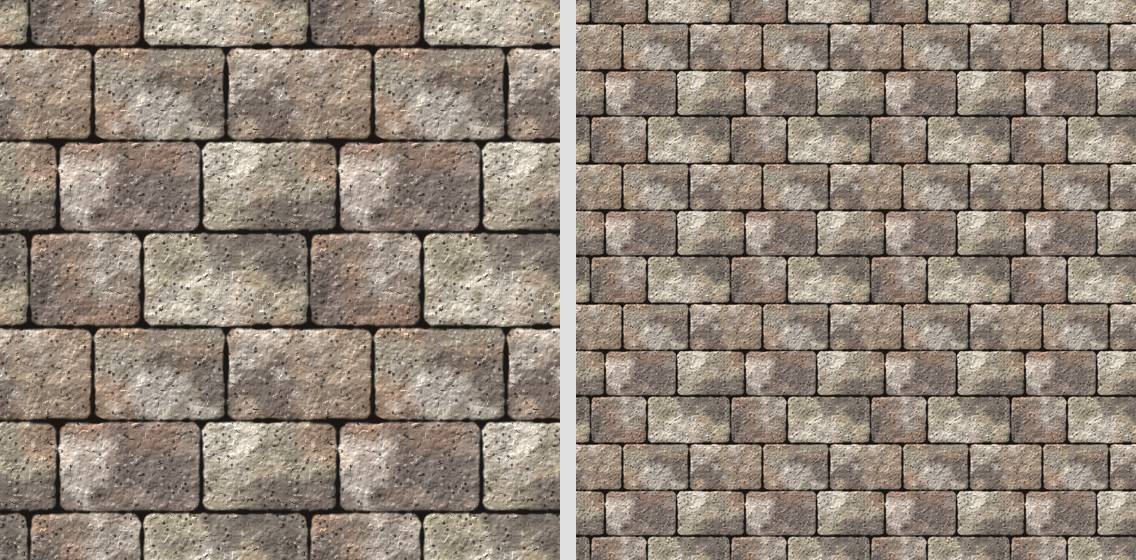
Left: one tile. Right: repeated 2 by 2.
Reproduce this texture procedurally as a Shadertoy shader.

```glsl
// Wall of rough tumbled blocks: two by two repeats of three staggered courses.

const float REPEATS = 2.0;
const vec2 LIGHT = vec2(-0.5, 0.86);
const vec3 GAP = vec3(0.10, 0.085, 0.075);
const vec3 STAIN = vec3(0.43, 0.39, 0.37);
const vec3 RUST = vec3(0.61, 0.48, 0.40);
const vec3 BLOOM = vec3(0.83, 0.80, 0.76);

// Courses from the bottom up: lower bed height, and the two upright joints.
const float BEDS[3] = float[](0.171, 0.497, 0.832);
const vec2 JOINTS[3] = vec2[](vec2(0.207, 0.719), vec2(0.332, 0.807), vec2(0.104, 0.508));

// Two blocks per course: base tint, then centres of stain (xy) and bloom (zw).
const vec3 TINTS[6] = vec3[](
    vec3(0.59, 0.53, 0.49), vec3(0.63, 0.59, 0.52), vec3(0.61, 0.57, 0.51),
    vec3(0.63, 0.56, 0.49), vec3(0.58, 0.52, 0.47), vec3(0.65, 0.61, 0.53));
const vec4 PATCHES[6] = vec4[](
    vec4(0.2, -0.4, -0.8, -0.1), vec4(0.3, -0.6, -0.6, 0.7), vec4(0.6, 0.0, 0.1, -0.4),
    vec4(-0.6, -0.5, -0.6, 0.5), vec4(-0.7, -0.4, 0.5, 0.4), vec4(0.4, 0.7, -0.4, -0.5));

struct Block {
    vec2 local;    // position from the block centre
    vec2 halfSize;
    int id;
};

// Hash of a lattice cell that wraps after a whole number of cells.
float hash(vec2 cell, float period, float seed) {
    vec3 h = fract(mod(cell, period).xyx * vec3(0.1031, 0.1030, 0.0973) + seed * 0.137);
    h += dot(h, h.yzx + 33.33);
    return fract((h.x + h.y) * h.z);
}

float noise(vec2 p, float period, float seed) {
    vec2 i = floor(p * period), f = fract(p * period);
    f = f * f * (3.0 - 2.0 * f);
    return mix(
        mix(hash(i, period, seed), hash(i + vec2(1, 0), period, seed), f.x),
        mix(hash(i + vec2(0, 1), period, seed), hash(i + vec2(1, 1), period, seed), f.x), f.y);
}

float fbm(vec2 p, float period, float seed) {
    float sum = 0.0, amplitude = 0.5;
    for (int i = 0; i < 4; i++) {
        sum += amplitude * noise(p, period, seed + float(i));
        period *= 2.0;
        amplitude *= 0.5;
    }
    return sum / 0.9375;
}

// Wrapping cellular noise: distance to the nearest point, and its random value.
vec2 cellular(vec2 p, float period, float seed) {
    vec2 base = floor(p * period), nearest = vec2(9.0, 0.0);
    for (int y = -1; y <= 1; y++)
    for (int x = -1; x <= 1; x++) {
        vec2 cell = base + vec2(x, y);
        vec2 point = cell + vec2(hash(cell, period, seed), hash(cell, period, seed + 1.0));
        float d = length(p * period - point);
        if (d < nearest.x) nearest = vec2(d, hash(cell, period, seed + 2.0));
    }
    return nearest;
}

// Raised or sunken grains.
float grit(vec2 p, float period, float seed) {
    vec2 c = cellular(p, period, seed);
    return smoothstep(0.75, 0.1, c.x) * (c.y - 0.35);
}

float height(vec2 p) {
    return fbm(p, 12.0, 3.0) + 0.32 * grit(p, 46.0, 11.0) + 0.17 * grit(p, 88.0, 17.0);
}

Block findBlock(vec2 p) {
    float y = p.y < BEDS[0] ? p.y + 1.0 : p.y;
    int row = y < BEDS[1] ? 0 : (y < BEDS[2] ? 1 : 2);
    float top = row == 2 ? BEDS[0] + 1.0 : BEDS[min(row + 1, 2)];
    float x = fract(p.x - JOINTS[row].x), split = JOINTS[row].y - JOINTS[row].x;
    bool first = x < split;
    vec2 low = vec2(first ? 0.0 : split, BEDS[row]);
    vec2 high = vec2(first ? split : 1.0, top);
    return Block(vec2(x, y) - 0.5 * (low + high), 0.5 * (high - low), row * 2 + (first ? 0 : 1));
}

float roundedBox(vec2 p, vec2 halfSize, float radius) {
    vec2 q = abs(p) - halfSize + radius;
    return length(max(q, 0.0)) + min(max(q.x, q.y), 0.0) - radius;
}

float patchMask(vec2 q, vec2 centre, float n) {
    return smoothstep(1.0, 0.2, length(q - centre) + (n - 0.5) * 2.2);
}

void mainImage(out vec4 fragColor, in vec2 fragCoord) {
    vec2 p = fract(fragCoord / iResolution.xy * REPEATS);
    float pixel = REPEATS / iResolution.y;

    // Block outline with chipped edges
    Block b = findBlock(p);
    vec2 q = b.local / b.halfSize;
    float d = roundedBox(b.local, b.halfSize - 0.0045, 0.034);
    d += (noise(p, 15.0, 31.0) - 0.5) * 0.010 + (noise(p, 48.0, 37.0) - 0.5) * 0.007;

    // Weathered colour
    vec4 spots = PATCHES[b.id];
    vec3 color = TINTS[b.id];
    color = mix(color, RUST, 0.55 * smoothstep(0.5, 0.72, fbm(p, 7.0, 41.0)));
    color = mix(color, STAIN, 0.75 * patchMask(q, spots.xy, fbm(p, 9.0, 47.0)));
    color = mix(color, BLOOM, 0.6 * patchMask(q, spots.zw, fbm(p, 17.0, 53.0)));
    color *= 0.78 + 0.44 * fbm(p, 20.0, 59.0);

    // Rough relief, pale specks and dark pits
    float relief = height(p) - height(p + LIGHT * 0.005);
    color *= clamp(1.0 + 2.3 * relief, 0.4, 1.5);
    vec2 speck = cellular(p, 60.0, 67.0);
    float dot0 = smoothstep(0.45, 0.15, speck.x);
    color = mix(color, BLOOM, 0.6 * dot0 * step(0.92, speck.y));
    color *= 1.0 - 0.5 * dot0 * step(speck.y, 0.09);

    // Lit upper rim, shaded lower rim, dark joint
    color *= 1.0 + 0.2 * smoothstep(-0.03, 0.0, d) * clamp(dot(q, LIGHT), -1.0, 1.0);
    color *= mix(0.55, 1.0, smoothstep(0.0, -0.008, d));
    color = mix(color, GAP, smoothstep(-pixel, pixel, d));
    fragColor = vec4(color, 1.0);
}
```
